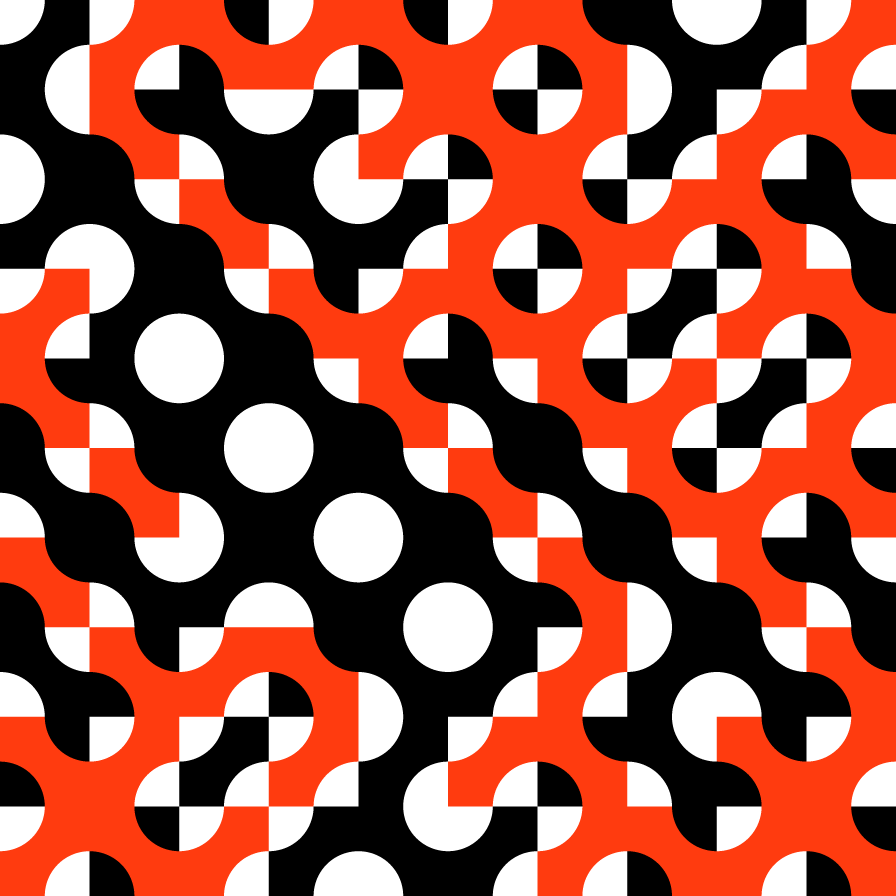
A WebGL 2 fragment shader for this pattern:

```glsl
#version 300 es
precision highp float;
// Ten by ten tiles of quarter discs that join into winding black and orange-red bands.

uniform vec2 u_resolution;
out vec4 outColor;

const float TILES = 10.0;       // tiles across and down
const float DISC_RADIUS = 0.5;  // in tile widths
const float RED_SHARE = 0.5;    // share of tiles with a red band
const int SAMPLES = 4;          // edge smoothing samples per axis

const vec3 BLACK = vec3(0.0);
const vec3 RED = vec3(1.0, 0.23, 0.06);
const vec3 WHITE = vec3(1.0);

float hash(vec2 p) {
    return fract(sin(dot(p, vec2(12.9898, 78.233))) * 43758.5453);
}

vec3 tileColor(vec2 uv) {
    vec2 cell = floor(uv * TILES);
    vec2 local = fract(uv * TILES);
    bool isRed = hash(cell) < RED_SHARE;
    bool isOdd = mod(cell.x + cell.y, 2.0) > 0.5;

    // Black tiles hold discs at even grid corners, red tiles at odd ones.
    if (isOdd != isRed) local.x = 1.0 - local.x;
    float cornerDistance = min(length(local), length(local - 1.0));

    vec3 band = isRed ? RED : BLACK;
    vec3 disc = isRed && isOdd ? BLACK : WHITE;
    return cornerDistance < DISC_RADIUS ? disc : band;
}

void main() {
    // Average a grid of samples so that arcs and tile seams are both smooth.
    vec3 sum = vec3(0.0);
    for (int y = 0; y < SAMPLES; y++) {
        for (int x = 0; x < SAMPLES; x++) {
            vec2 offset = (vec2(x, y) + 0.5) / float(SAMPLES) - 0.5;
            sum += tileColor((gl_FragCoord.xy + offset) / u_resolution);
        }
    }
    outColor = vec4(sum / float(SAMPLES * SAMPLES), 1.0);
}
```
